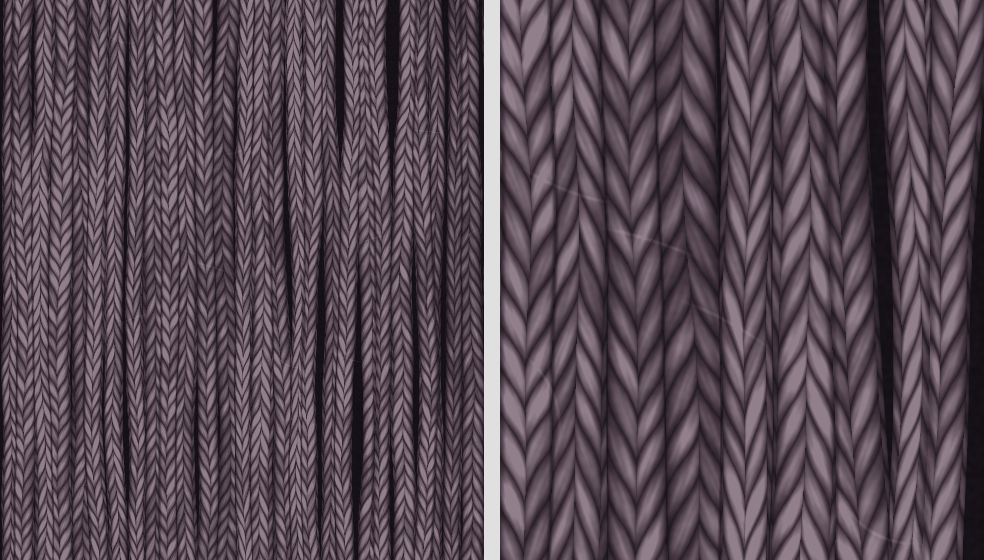
Left: the whole. Right: its middle third, enlarged.
Reproduce this texture procedurally as a Shadertoy shader.

```glsl
// Hanging skeins of plum cotton thread: overlapping vertical bundles, each
// made of a few strands whose twisted plies show as steep slanted grains.
// Rounded height profiles give the shading; gradient noise gives the wander.

const float PI = 3.14159265;
const float BUNDLE_PITCH = 0.032;
const float GRAIN_LENGTH = 0.027;
const vec3 SHADOW_PLUM = vec3(0.075, 0.060, 0.078);
const vec3 MID_PLUM = vec3(0.275, 0.217, 0.260);
const vec3 LIGHT_PLUM = vec3(0.570, 0.500, 0.550);

float hash(vec2 p) {
    vec3 q = fract(p.xyx * 0.1031);
    q += dot(q, q.yzx + 33.33);
    return fract((q.x + q.y) * q.z);
}

float cornerSlope(vec2 cell, vec2 offset) {
    float angle = 2.0 * PI * hash(cell);
    return dot(vec2(cos(angle), sin(angle)), offset);
}

// Gradient noise, roughly -0.7 to 0.7
float gradientNoise(vec2 p) {
    vec2 i = floor(p), f = fract(p);
    vec2 w = f * f * f * (f * (f * 6.0 - 15.0) + 10.0);
    vec2 e = vec2(1.0, 0.0);
    float low = mix(cornerSlope(i, f), cornerSlope(i + e.xy, f - e.xy), w.x);
    float high = mix(cornerSlope(i + e.yx, f - e.yx), cornerSlope(i + e.xx, f - e.xx), w.x);
    return mix(low, high, w.y);
}

float roundProfile(float x) {
    return sqrt(max(1.0 - x * x, 0.0));
}

// Finds the frontmost bundle: x = position across it (-1..1), y = id,
// z = brightness by depth, w = lead over the bundle behind it
vec4 frontBundle(vec2 p) {
    float column = floor(p.x / BUNDLE_PITCH);
    float best = 0.0, second = 0.0;
    vec4 front = vec4(1.0, column, 0.3, 0.0);
    for (int k = -2; k <= 2; k++) {
        float id = column + float(k);
        float wander = 0.75 * gradientNoise(vec2(id * 7.3, p.y * 1.7))
                     + 0.16 * gradientNoise(vec2(id * 3.7 + 50.0, p.y * 7.0));
        float centre = id + 0.5 + 0.4 * (hash(vec2(id, 3.0)) - 0.5) + wander;
        float radius = mix(0.48, 0.74, hash(vec2(id, 8.0)));
        float u = (p.x / BUNDLE_PITCH - centre) / radius;
        float level = hash(vec2(id, 15.0));
        float height = abs(u) < 1.0 ? roundProfile(u) * (0.65 + 0.6 * level) : 0.0;
        if (height > best) {
            second = best;
            best = height;
            front = vec4(u, id, mix(0.66, 1.02, level), 0.0);
        } else {
            second = max(second, height);
        }
    }
    front.w = best - second;
    return front;
}

// Shade of the twisted plies inside one bundle
float plyShade(vec2 p, float u, float id) {
    float drift = 0.45 * gradientNoise(vec2(id * 5.1 + 20.0, p.y * 5.0));
    float s = u * mix(1.0, 1.35, hash(vec2(id, 21.0))) + drift + 2.0;
    float strand = floor(s);
    float x = 2.0 * fract(s) - 1.0;
    float slant = mod(strand + id, 2.0) < 0.5 ? 1.0 : -1.0;
    float seed = id * 9.0 + strand;

    float stretch = 0.35 * gradientNoise(vec2(seed * 1.7, p.y * 14.0));
    float phase = p.y / GRAIN_LENGTH + slant * (0.52 * x + 0.16 * x * x * x)
                + 5.0 * hash(vec2(seed, 31.0)) + stretch;
    float grainTone = mix(0.76, 1.24, hash(vec2(floor(phase), seed)));
    float grain = mix(0.25, 1.15, pow(sin(PI * fract(phase)), 0.85)) * grainTone;

    // Fine fibres follow the slant of the ply
    vec2 fibre = vec2((p.x + slant * p.y * 0.38) / 0.0032, p.y / 0.022 + seed);
    float fibres = 1.0 + 0.34 * gradientNoise(fibre);
    return grain * fibres * mix(0.42, 1.0, roundProfile(x));
}

// Loose curved hairs lying over the threads
float strayHairs(vec2 p, float aspect) {
    float cover = 0.0;
    for (int k = 0; k < 26; k++) {
        float id = float(k);
        vec2 q = p - vec2(aspect * hash(vec2(id, 41.0)), hash(vec2(id, 42.0)));
        float angle = PI * hash(vec2(id, 43.0));
        q = vec2(cos(angle) * q.x + sin(angle) * q.y, cos(angle) * q.y - sin(angle) * q.x);
        float bend = 24.0 * (hash(vec2(id, 44.0)) - 0.5);
        float line = 1.0 - smoothstep(0.0003, 0.0016, abs(q.y - bend * q.x * q.x));
        cover = max(cover, line * (1.0 - smoothstep(0.015, 0.035, abs(q.x))));
    }
    return cover;
}

vec3 plumRamp(float tone) {
    vec3 dark = mix(SHADOW_PLUM, MID_PLUM, clamp(tone / 0.42, 0.0, 1.0));
    return mix(dark, LIGHT_PLUM, clamp((tone - 0.42) / 0.58, 0.0, 1.0));
}

void mainImage(out vec4 fragColor, in vec2 fragCoord) {
    vec2 p = fragCoord / iResolution.y;
    vec4 bundle = frontBundle(p);

    float body = bundle.z * mix(0.12, 1.0, roundProfile(bundle.x));
    float crevice = mix(0.5, 1.0, smoothstep(0.0, 0.28, bundle.w));
    float light = 1.0 + 0.22 * gradientNoise(p * 3.0 + 11.0);
    float tone = 1.02 * body * crevice * light * plyShade(p, bundle.x, bundle.y);
    tone += 0.05 * gradientNoise(p * 230.0);
    tone += 0.13 * strayHairs(p, iResolution.x / iResolution.y);

    fragColor = vec4(plumRamp(tone), 1.0);
}
```
